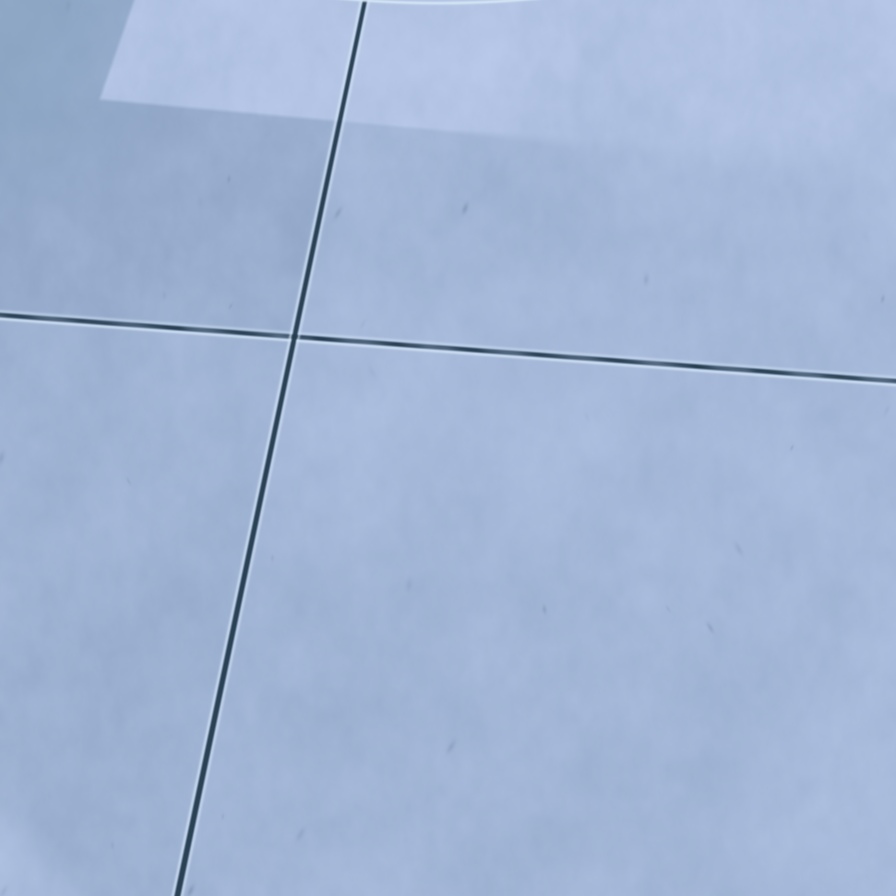
Give the GLSL for this texture, as a Shadertoy shader.

```glsl
// Pale blue concrete slabs crossed by two slanted dark joints, with a soft patch of light.

// Slab tones, from shaded to lit
const vec3 SHADE = vec3(0.575, 0.658, 0.785);
const vec3 BODY  = vec3(0.645, 0.720, 0.848);
const vec3 LIGHT = vec3(0.715, 0.780, 0.905);
const vec3 TEAL  = vec3(0.530, 0.645, 0.755);
const vec3 GROOVE = vec3(0.14, 0.23, 0.30);
const vec3 RIM    = vec3(0.83, 0.90, 0.96);

// Joints: offset and slope of each line
const vec2 UPRIGHT = vec2(0.1980, 0.2095);   // x = offset + slope * y
const vec2 LEVEL   = vec2(0.6484, -0.0738);  // y = offset + slope * x
const float UPRIGHT_HALF = 0.0028;
const float LEVEL_HALF   = 0.0023;
const float JOINT_SOFT   = 0.0016;
const float RIM_WIDTH    = 0.0018;

// Light patch: left corner, slope of its lower edge, lean of its left edge
const vec2 PATCH_CORNER = vec2(0.111, 0.889);
const float PATCH_SLOPE = -0.0905;
const float PATCH_LEAN  = 0.35;
const float PATCH_END   = 0.64;

// Wear
const float CLOUD_SCALE = 4.0;
const float CLOUD_DEPTH = 0.75;
const float MOTTLE_SCALE = 15.0;
const float MOTTLE_DEPTH = 0.75;
const float GRAIN_DEPTH = 0.42;
const float FLECK_CELLS = 13.0;
const float FLECK_SHARE = 0.20;

float hash(vec2 p) {
    vec3 q = fract(p.xyx * vec3(0.1031, 0.1030, 0.0973));
    q += dot(q, q.yzx + 33.33);
    return fract((q.x + q.y) * q.z);
}

float noise(vec2 p) {
    vec2 i = floor(p), f = fract(p);
    f = f * f * (3.0 - 2.0 * f);
    return mix(mix(hash(i), hash(i + vec2(1, 0)), f.x),
               mix(hash(i + vec2(0, 1)), hash(i + vec2(1, 1)), f.x), f.y);
}

// Layered noise centred on zero
float fbm(vec2 p) {
    float sum = -0.48, amp = 0.5;
    for (int i = 0; i < 5; i++) {
        sum += amp * noise(p);
        p = mat2(1.6, 1.2, -1.2, 1.6) * p + 7.3;
        amp *= 0.5;
    }
    return sum;
}

// Sparse dark flecks, one candidate per cell
float flecks(vec2 uv) {
    vec2 p = uv * FLECK_CELLS, cell = floor(p);
    float ink = 0.0;
    for (int y = -1; y <= 1; y++)
    for (int x = -1; x <= 1; x++) {
        vec2 c = cell + vec2(x, y);
        vec2 d = p - c - vec2(hash(c + 3.1), hash(c + 8.7));
        d.x += d.y * (hash(c + 5.5) - 0.5);
        d *= vec2(1.6, 0.8);
        float size = 0.03 + 0.05 * hash(c + 1.9);
        ink += exp(-dot(d, d) / (size * size)) * step(hash(c + 12.4), FLECK_SHARE) * hash(c + 20.2);
    }
    return ink;
}

// Dark groove with a thin pale rim on both sides
vec3 drawJoint(vec3 col, float d, float halfWidth, float depth, vec2 rimGain, float px) {
    float a = abs(d);
    float rim = exp(-pow((a - halfWidth - 1.2 * RIM_WIDTH) / RIM_WIDTH, 2.0));
    col = mix(col, RIM, rim * (d < 0.0 ? rimGain.x : rimGain.y));
    float soft = max(px, JOINT_SOFT);
    return mix(col, GROOVE, depth * (1.0 - smoothstep(halfWidth - soft, halfWidth + soft, a)));
}

void mainImage(out vec4 fragColor, in vec2 fragCoord) {
    vec2 uv = fragCoord / iResolution.xy;
    float px = 1.0 / min(iResolution.x, iResolution.y);

    // Signed distances to the joints, and which slab we are on
    float across = (uv.x - UPRIGHT.x - UPRIGHT.y * uv.y) / length(vec2(1.0, UPRIGHT.y));
    float above  = (uv.y - LEVEL.x - LEVEL.y * uv.x) / length(vec2(1.0, LEVEL.y));
    float isLeft = step(across, 0.0), isUpper = step(0.0, above);

    // Broad shading: -1 is shaded, 0 is body, 1 is lit
    float tone = -0.16 + 0.30 * (uv.x - 0.4) - 0.20 * isLeft - 0.30 * isLeft * isUpper;
    tone += isUpper * 0.75 * smoothstep(0.45, 1.0, uv.x) * smoothstep(0.55, 0.95, uv.y);
    tone += 0.22 * smoothstep(0.25, 0.0, abs(above + 0.1));
    tone += 0.85 * smoothstep(0.03, -0.06, uv.y + 0.95 * uv.x - 0.10);

    // Light patch with a crisp left end that dissolves to the right
    vec2 q = uv - PATCH_CORNER;
    float blur = 0.003 + 0.03 * smoothstep(0.45, 1.0, uv.x);
    float inPatch = smoothstep(-blur, blur, q.y - PATCH_SLOPE * q.x)
                  * smoothstep(-0.003, 0.003, q.x - PATCH_LEAN * q.y);
    float fade = mix(1.0, 0.6, smoothstep(PATCH_END - 0.01, PATCH_END + 0.01, uv.x));
    float corner = (1.0 - inPatch) * smoothstep(0.22, 0.0, uv.x) * smoothstep(0.7, 1.0, uv.y);
    tone = mix(tone, max(tone, 0.75), inPatch * fade);

    // Cloudy staining, mottling and fine grain
    tone += CLOUD_DEPTH * fbm(uv * CLOUD_SCALE + 2.7);
    tone += MOTTLE_DEPTH * fbm(uv * MOTTLE_SCALE + 11.0);
    tone += GRAIN_DEPTH * fbm(uv * vec2(75.0, 50.0));
    vec3 col = mix(BODY, tone < 0.0 ? SHADE : LIGHT, min(abs(tone), 1.2));
    col = mix(col, TEAL, 0.6 * corner);
    col -= 0.09 * flecks(uv) * (1.0 - inPatch);

    // Joints; the level one is broken into faint dashes
    float dash = 0.80 + 0.14 * sin(uv.x * 75.0 + 250.0 * above) + 0.12 * (noise(uv * 90.0) - 0.5);
    col = drawJoint(col, above, LEVEL_HALF, dash, vec2(0.70, 0.40), px);
    float width = UPRIGHT_HALF * mix(1.10, 0.80, uv.y);
    col = drawJoint(col, across, width, 0.95, vec2(0.60, 0.50), px);

    // Pale curved rim just touching the top edge
    float arc = uv.y - 0.9965 - 0.45 * pow(uv.x - 0.49, 2.0);
    col = mix(col, RIM, 0.9 * exp(-pow(arc / 0.0020, 2.0)));

    fragColor = vec4(clamp(col, 0.0, 1.0), 1.0);
}
```
